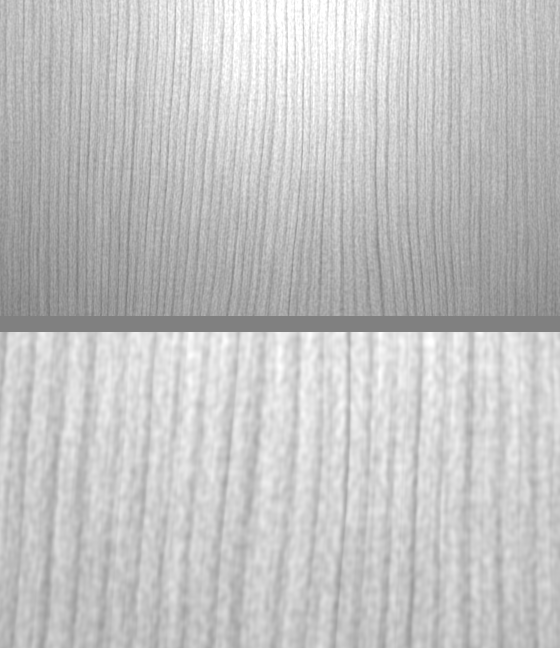
Top: the whole. Bottom: its middle third, enlarged.
Reproduce this texture procedurally as a Shadertoy shader.

```glsl
float hash(float n) {
    return fract(sin(n * 91.345) * 4375.85);
}

vec2 gradient(vec2 cell) {
    float angle = 6.2832 * fract(sin(dot(cell, vec2(127.1, 311.7))) * 4358.54);
    return vec2(cos(angle), sin(angle));
}

float gradientNoise(vec2 p) {
    vec2 cell = floor(p);
    vec2 f = p - cell;
    vec2 w = f * f * f * (f * (f * 6.0 - 15.0) + 10.0);
    float a = dot(gradient(cell), f);
    float b = dot(gradient(cell + vec2(1, 0)), f - vec2(1, 0));
    float c = dot(gradient(cell + vec2(0, 1)), f - vec2(0, 1));
    float d = dot(gradient(cell + vec2(1, 1)), f - vec2(1, 1));
    return mix(mix(a, b, w.x), mix(c, d, w.x), w.y);
}

// Leans the fibres: left of centre they drift left downward, right of it they bow back
float bendGrain(vec2 p) {
    float fall = 1.0 - p.y;
    float lean = 0.065 * exp(-pow((p.x - 0.72) / 0.38, 2.0));
    float flare = 0.035 * exp(-pow((p.x - 1.28) / 0.2, 2.0));
    float wander = 0.018 * gradientNoise(vec2(p.x * 3.0, p.y * 1.6 + 4.0));
    float wobble = 0.004 * gradientNoise(vec2(p.x * 9.0, p.y * 6.0));
    return p.x + (lean - flare) * fall * fall + wander + wobble;
}

// Dark growth lines, steep on the right flank and soft on the left
float growthLines(float u, float y, float density, float seed) {
    float phase = u * density + 0.9 * gradientNoise(vec2(u * 5.0 + seed, y * 0.35));
    float id = floor(phase);
    float centre = 0.58 + 0.22 * (hash(id + seed) - 0.5);
    float offset = fract(phase) - centre;
    float width = mix(0.10, 0.16, hash(id + seed + 17.0));
    float flank = offset < 0.0 ? width * 1.6 : width * 0.8;
    float fade = 0.85 + 0.5 * gradientNoise(vec2(id * 3.7 + seed, y * 3.0));
    float strength = mix(0.55, 1.0, hash(id + seed + 43.0));
    return strength * fade * exp(-offset * offset / (flank * flank));
}

// Short fibres and fine pores stretched along the grain
float fibres(float u, float y) {
    float streaks = gradientNoise(vec2(u * 112.0, y * 11.0));
    float pores = gradientNoise(vec2(u * 151.0 + 0.3, y * 74.0 + 7.0));
    float specks = gradientNoise(vec2(u * 133.0 + 5.0, y * 121.0));
    float bands = gradientNoise(vec2(u * 42.0, y * 2.0 + 3.0));
    return 0.075 * streaks + 0.10 * pores + 0.06 * specks + 0.05 * bands;
}

// Soft lamp at the top centre with darker lower corners
float lighting(vec2 p, float aspect) {
    vec2 d = p - vec2(0.52 * aspect, 1.0);
    float glow = exp(-d.x * d.x / 0.30 - d.y * d.y / 0.50);
    float corner = d.x * d.x * d.y * d.y;
    return 0.605 + 0.11 * p.y + 0.265 * glow - 0.10 * corner;
}

void mainImage(out vec4 fragColor, in vec2 fragCoord) {
    vec2 p = fragCoord / iResolution.y;
    float aspect = iResolution.x / iResolution.y;
    float u = bendGrain(p);

    // Lines are clearest in the middle and dissolve toward both sides
    float side = abs(p.x / aspect - 0.46) * 2.0;
    float clarity = mix(1.0, 0.55, smoothstep(0.55, 0.98, side));
    float lines = growthLines(u, p.y, 34.0, 3.0);
    float fineLines = growthLines(u, p.y, 61.0, 71.0);

    float relief = 1.045 - clarity * 0.19 * lines - 0.06 * fineLines;
    relief += fibres(u, p.y);
    float grey = lighting(p, aspect) * relief;
    fragColor = vec4(vec3(clamp(grey, 0.0, 1.0)), 1.0);
}
```
